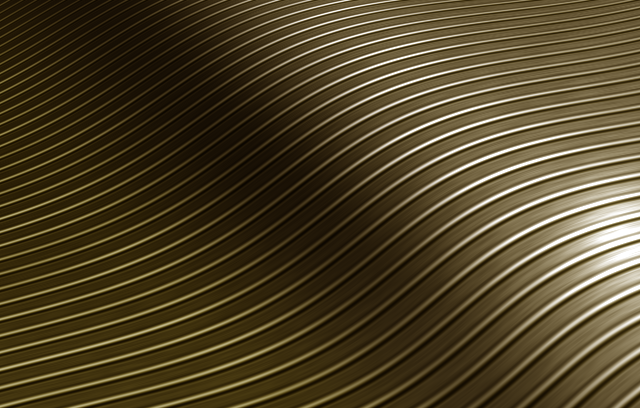
Reproduce this background procedurally as a WebGL 2 fragment shader.

```glsl
#version 300 es
precision highp float;

uniform vec2 u_resolution;
out vec4 fragColor;

#define LINE_DENSITY 26.3
#define LINE_SLOPE 0.44
#define WAVE_SKEW 1.2
#define WAVE_FREQ 2.97
#define WAVE_HEIGHT 0.049
#define RIDGE_WIDTH 0.085
#define GROOVE_WIDTH 0.085
#define GRAIN 0.30
#define HOT_SPOT vec2(1.535, 0.575)
#define SHADOW_START 0.306
#define SHADOW_SKEW 0.95

float hash(vec2 p) {
    return fract(sin(dot(p, vec2(127.1, 311.7))) * 43758.5453);
}

float noise(vec2 p) {
    vec2 i = floor(p), f = fract(p);
    f = f * f * (3.0 - 2.0 * f);
    return mix(mix(hash(i), hash(i + vec2(1, 0)), f.x),
               mix(hash(i + vec2(0, 1)), hash(i + vec2(1, 1)), f.x), f.y);
}

// Continuous slat index: a sloped, foreshortened sheet bent by one wave
float slatIndex(vec2 p) {
    float u = p.x - 0.204 - WAVE_SKEW * p.y;
    float phase = WAVE_FREQ * u * (1.0 + 0.1225 * u);
    float slope = LINE_SLOPE - 0.07 * exp(-7.0 * p.y);
    float depth = p.y + slope * p.x + (WAVE_HEIGHT + 0.025 * p.y) * sin(phase);
    return LINE_DENSITY * log(1.0 + 2.333 * depth);
}

// Bell-shaped stripe that widens and fades when thinner than a pixel
float stripe(float d, float width, float pixel) {
    float s = sqrt(width * width + 0.2 * pixel * pixel);
    return exp(-d * d / (s * s)) * width / s;
}

float bell(float x, float width) {
    return exp(-x * x / (width * width));
}

// Tone to brass: shadows brown, highlights cream
vec3 brass(float tone, float warmth) {
    return pow(vec3(clamp(tone, 0.0, 1.0)), vec3(0.85, 1.0, 1.45 + warmth));
}

void main() {
    // Height is one unit, with y running downwards
    vec2 p = gl_FragCoord.xy / u_resolution.y;
    p.y = 1.0 - p.y;

    float n = slatIndex(p);
    float pixel = fwidth(n);
    float d = fract(n + 0.5) - 0.5;

    // Broad light on either side of the diagonal shadow
    float v = p.x - SHADOW_START - SHADOW_SKEW * p.y;
    float rightLight = smoothstep(-0.02, 0.62, v);
    float leftLight = 1.0 - smoothstep(-0.65, -0.05, v);
    float lower = smoothstep(0.35, 1.0, p.y);
    float crest = bell(v - 0.46, 0.30) * (1.0 - 0.75 * smoothstep(0.4, 0.8, p.y));

    // Hot reflection stretched along the crest
    vec2 q = p - HOT_SPOT;
    float along = dot(q, vec2(0.6, 0.8)), across = dot(q, vec2(0.8, -0.6));
    float hot = bell(along, 0.13) * bell(across, 0.12);
    float glow = bell(length(q), 0.42);

    float face = 0.055 + 0.25 * rightLight + 0.055 * leftLight + 0.085 * lower
               + 0.05 * crest + 0.17 * glow + 0.50 * hot;

    // Brushed streaks that follow the slats
    float streak = 0.6 * noise(vec2(p.x * 16.0, n * 11.0))
                 + 0.4 * noise(vec2(p.x * 38.0 + 7.0, n * 23.0));
    face *= 1.0 + GRAIN * (streak - 0.5);
    face *= 0.96 - 0.12 * cos(6.2832 * (d - 0.15));

    // Each joint has a polished ridge, a dark groove and a faint lower lip
    float ridge = stripe(d, RIDGE_WIDTH, pixel);
    float groove = stripe(d - 0.17, GROOVE_WIDTH, pixel);
    float under = stripe(d + 0.17, 0.07, pixel);
    float lip = stripe(d - 0.31, 0.05, pixel);
    float shine = 0.13 + 0.40 * leftLight + 0.55 * crest
                + 0.16 * rightLight + 0.15 * glow;
    shine *= 0.8 + 0.4 * noise(vec2(p.x * 3.0, n * 0.6));

    float tone = face * (1.0 - 0.72 * groove) * (1.0 - 0.35 * under);
    tone += ridge * shine + lip * (0.03 + 0.14 * shine);

    float warmth = 0.35 * leftLight + 0.3 * groove - 0.25 * crest * ridge;
    fragColor = vec4(brass(tone, warmth), 1.0);
}
```
